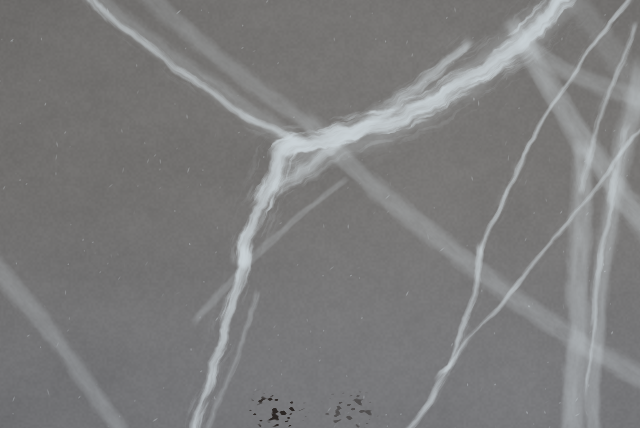
This texture is drawn by a Shadertoy shader. Its source:

```glsl
// Cracked lake ice: dull grey ice crossed by white fibrous fractures and
// pale hazy bands. Each fracture is a bent strip in its own along/across
// coordinates, textured with stretched noise, then laid over the grey.

const vec3 WARM_GREY = vec3(0.462, 0.456, 0.450);
const vec3 COOL_GREY = vec3(0.468, 0.470, 0.480);
const vec3 ICE_WHITE = vec3(0.80, 0.83, 0.845);
const vec3 DARK_GRIT = vec3(0.17, 0.15, 0.14);

float hash(vec2 p) {
    vec3 q = fract(vec3(p.xyx) * 0.1031);
    q += dot(q, q.yzx + 33.33);
    return fract((q.x + q.y) * q.z);
}

float noise(vec2 p) {
    vec2 i = floor(p), f = fract(p);
    f = f * f * (3.0 - 2.0 * f);
    vec2 e = vec2(1.0, 0.0);
    return mix(mix(hash(i), hash(i + e), f.x),
               mix(hash(i + e.yx), hash(i + e.xx), f.x), f.y);
}

float fbm(vec2 p) {
    float sum = 0.0, amp = 0.53;
    for (int i = 0; i < 4; i++) {
        sum += amp * noise(p);
        p = mat2(1.6, 1.2, -1.2, 1.6) * p + 7.3;
        amp *= 0.5;
    }
    return sum;
}

// Distance along and across a strip from a to b that bows left by bend;
// z fades the two ends, w is the 0..1 position along it
vec4 strip(vec2 p, vec2 a, vec2 b, float bend) {
    float len = length(b - a);
    vec2 dir = (b - a) / len;
    float t = dot(p - a, dir) / len;
    float slope = 4.0 * bend * (1.0 - 2.0 * t) / len;
    float s = dot(p - a, vec2(-dir.y, dir.x)) - 4.0 * bend * t * (1.0 - t);
    float ends = smoothstep(-0.03, 0.03, t) * smoothstep(1.03, 0.97, t);
    return vec4(t * len, s / sqrt(1.0 + slope * slope), ends, clamp(t, 0.0, 1.0));
}

// Bright crack made of fibres, with loose wisps beside it
float crack(vec2 p, vec2 a, vec2 b, float bend, vec2 width, float strength) {
    vec4 c = strip(p, a, b, bend);
    float w = mix(width.x, width.y, c.w);
    if (abs(c.y) > 5.0 * w || c.z <= 0.0) return 0.0;
    float seed = a.x * 37.0 + b.y * 91.0;
    float s = c.y + w * 1.8 * (fbm(vec2(c.x * 18.0, seed)) - 0.5);
    float q = abs(s) / w;
    float fibre = fbm(vec2(c.x * 16.0 + s * 18.0, s * 95.0 + seed));
    float body = smoothstep(0.1, 1.05, fibre + 0.5 - 0.7 * q);
    float wisps = 0.25 * smoothstep(0.52, 0.78, fibre) * exp(-0.25 * q * q);
    return strength * c.z * (body + wisps);
}

// Pale translucent band with soft, slightly frayed borders
float haze(vec2 p, vec2 a, vec2 b, float bend, vec2 width, float strength) {
    vec4 c = strip(p, a, b, bend);
    float w = mix(width.x, width.y, c.w);
    if (abs(c.y) > 2.0 * w || c.z <= 0.0) return 0.0;
    float grain = fbm(vec2(c.x * 22.0, c.y * 70.0) + a * 53.0);
    float q = abs(c.y) / w + 0.7 * (grain - 0.5);
    return strength * c.z * smoothstep(1.25, 0.35, q) * (0.6 + 0.8 * grain);
}

// Small bright scratches and bubbles, at most one per cell
float flecks(vec2 p, float cells, float share) {
    vec2 g = p * cells, id = floor(g);
    vec2 d = fract(g) - 0.25 - 0.5 * vec2(hash(id + 3.1), hash(id + 8.7));
    float ang = 0.5 + 1.4 * hash(id + 5.3);
    d = mat2(cos(ang), -sin(ang), sin(ang), cos(ang)) * d / cells;
    float dist = length(d * vec2(0.25 + 0.6 * hash(id + 1.9), 1.0));
    return step(hash(id), share) * smoothstep(0.0026, 0.0003, dist) * hash(id + 6.6);
}

// Dark grit scattered inside an oval patch
float grit(vec2 p, vec2 centre, vec2 size) {
    float fade = length((p - centre) / size);
    float n = noise(vec2(p.x + p.y, p.y - 0.4 * p.x) * vec2(70.0, 150.0));
    return smoothstep(0.64, 0.82, n + 0.12 - 0.3 * fade) * smoothstep(1.2, 0.6, fade);
}

void mainImage(out vec4 fragColor, in vec2 fragCoord) {
    vec2 uv = fragCoord / iResolution.xy;
    vec2 p = uv * vec2(1.5, 1.0);

    // Grey ice with broad shading, mottling and fine grain
    float mottle = fbm(p * vec2(5.0, 8.0));
    vec3 col = mix(COOL_GREY, WARM_GREY, smoothstep(0.0, 0.65, uv.y));
    col += 0.022 * (smoothstep(0.0, 0.8, uv.x) - 0.6) + 0.035 * (mottle - 0.5);
    col += 0.022 * (noise(p * 190.0) - 0.5) + 0.02 * (fbm(p * 45.0) - 0.5);
    col -= 0.02 * smoothstep(0.35, 0.75, length(uv - 0.5));

    // Uneven growth of every fracture
    vec2 v = p + 0.014 * (vec2(fbm(p * 9.0), fbm(p * 9.0 + 31.0)) - 0.5);

    // Hazy bands
    float ice = haze(v, vec2(0.34, 1.02), vec2(0.73, 0.70), -0.01, vec2(0.024, 0.020), 0.20);
    ice += haze(v, vec2(0.72, 0.715), vec2(1.53, 0.10), -0.035, vec2(0.025, 0.026), 0.27);
    ice += haze(v, vec2(-0.02, 0.39), vec2(0.29, -0.02), 0.01, vec2(0.024, 0.020), 0.24);
    ice += haze(v, vec2(0.20, 1.02), vec2(0.68, 0.67), -0.005, vec2(0.022, 0.026), 0.20);
    ice += haze(v, vec2(1.20, 0.95), vec2(1.53, 0.45), -0.012, vec2(0.022, 0.034), 0.40);
    ice += haze(v, vec2(1.22, 0.91), vec2(1.53, 0.76), -0.02, vec2(0.020, 0.026), 0.25);
    ice += haze(v, vec2(1.365, 0.66), vec2(1.34, -0.03), 0.005, vec2(0.026, 0.030), 0.42);
    ice += haze(v, vec2(1.51, 0.85), vec2(1.39, -0.03), -0.03, vec2(0.028, 0.016), 0.38);
    ice += haze(v, vec2(1.32, 1.03), vec2(1.52, 0.72), 0.01, vec2(0.03, 0.03), 0.14);
    ice += haze(v, vec2(0.81, 0.58), vec2(0.46, 0.25), -0.015, vec2(0.008, 0.010), 0.22);
    ice += haze(v, vec2(1.33, 1.01), vec2(0.66, 0.62), 0.055, vec2(0.045, 0.045), 0.26);

    // Main branching fracture
    ice += crack(v, vec2(1.34, 1.02), vec2(0.665, 0.65), 0.062, vec2(0.025, 0.024), 1.6);
    ice += crack(v, vec2(1.10, 0.90), vec2(0.64, 0.56), 0.012, vec2(0.014, 0.018), 0.65);
    ice += crack(v, vec2(0.69, 0.68), vec2(0.57, 0.38), -0.018, vec2(0.026, 0.013), 1.4);
    ice += crack(v, vec2(0.58, 0.42), vec2(0.44, -0.03), 0.006, vec2(0.014, 0.011), 1.1);
    ice += crack(v, vec2(0.60, 0.32), vec2(0.48, 0.0), 0.01, vec2(0.007, 0.009), 0.28);
    ice += crack(v, vec2(0.19, 1.02), vec2(0.69, 0.66), -0.016, vec2(0.009, 0.012), 0.75);

    // Thin cracks on the right
    ice += crack(v, vec2(1.49, 1.02), vec2(1.125, 0.40), -0.035, vec2(0.0055, 0.007), 0.85);
    ice += crack(v, vec2(1.13, 0.42), vec2(0.95, -0.02), 0.032, vec2(0.008, 0.008), 0.80);
    ice += crack(v, vec2(1.52, 0.72), vec2(1.03, 0.12), 0.004, vec2(0.006, 0.007), 0.70);
    ice += crack(v, vec2(1.49, 0.94), vec2(1.36, 0.55), -0.012, vec2(0.006, 0.008), 0.60);
    ice += crack(v, vec2(1.47, 0.70), vec2(1.375, 0.08), -0.012, vec2(0.009, 0.006), 0.55);

    ice += 0.5 * flecks(p, 15.0, 0.22) + 0.35 * flecks(p + 4.7, 32.0, 0.16);
    col = mix(col, ICE_WHITE, 1.0 - exp(-1.15 * ice));

    float dirt = grit(p, vec2(0.645, 0.03), vec2(0.075, 0.06))
               + 0.5 * grit(p, vec2(0.82, 0.04), vec2(0.07, 0.05));
    fragColor = vec4(mix(col, DARK_GRIT, min(dirt, 1.0)), 1.0);
}
```
